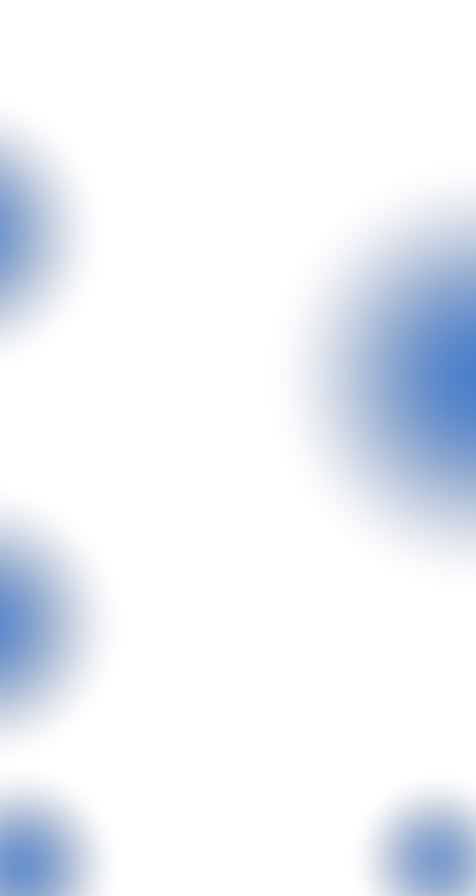
A Shadertoy shader for this background:

```glsl
// Soft blue glows drifting in from the edges of a white canvas.

const vec3 WHITE = vec3(1.0);
const vec3 CORE_BLUE = vec3(0.29, 0.50, 0.80);
const vec3 GREY_DIP = vec3(0.0, 0.12, 0.25);

// Centre as a fraction of the canvas, radius in canvas heights.
struct Glow {
    vec2 center;
    float radius;
    float strength;
};

// Smooth round falloff, full at the centre and zero at the radius.
float glowAmount(vec2 uv, float aspect, Glow glow) {
    float dist = length((uv - glow.center) * vec2(aspect, 1.0));
    return glow.strength * (1.0 - smoothstep(0.0, glow.radius, dist));
}

// White to blue, with a greyer tint halfway.
vec3 glowColor(float amount) {
    return mix(WHITE, CORE_BLUE, amount) - GREY_DIP * amount * (1.0 - amount);
}

void mainImage(out vec4 fragColor, in vec2 fragCoord) {
    vec2 uv = fragCoord / iResolution.xy;
    float aspect = iResolution.x / iResolution.y;

    Glow glows[5] = Glow[5](
        Glow(vec2(-0.078, 0.740), 0.164, 0.92),  // upper left
        Glow(vec2( 1.017, 0.580), 0.250, 1.00),  // large right
        Glow(vec2(-0.037, 0.303), 0.163, 0.92),  // lower left
        Glow(vec2( 0.044, 0.034), 0.115, 0.82),  // bottom left
        Glow(vec2( 0.919, 0.040), 0.102, 0.72)   // bottom right
    );

    // Screen the glows together so overlaps stay soft.
    float clear = 1.0;
    for (int i = 0; i < 5; i++) {
        clear *= 1.0 - glowAmount(uv, aspect, glows[i]);
    }

    fragColor = vec4(glowColor(1.0 - clear), 1.0);
}
```
